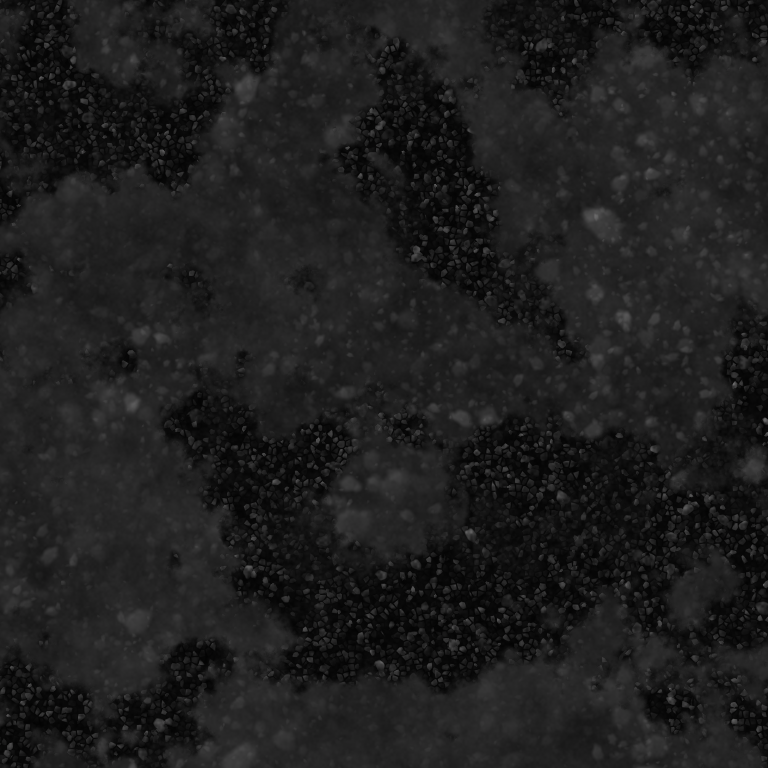
A three.js fragment shader for this texture:

```glsl
varying vec2 vUv;

const float PATCH_SCALE = 6.3;      // gravel patches across the canvas
const float PATCH_LEVEL = 0.535;    // higher leaves less gravel
const float PATCH_EDGE = 0.05;
const float PATCH_RAGGED = 0.15;
const float GRIT_CELLS = 125.0;
const float GROUND_TONE = 0.132;
const float GROUND_CLOUD = 0.09;
const float GROUND_MOTTLE = 0.07;
const float GROUND_GRAIN = 0.03;
const float GAP_TONE = 0.026;
const float GRIT_TONE = 0.17;
const float STONE_TONE = 0.34;
const float DUST_TONE = 0.08;
const float GRAVEL_GRAIN = 1.3;
const float TILT = 0.4;             // strength of the side light
const vec2 LIGHT = vec2(-0.6, 0.8);
const vec3 TINT = vec3(1.0, 0.995, 1.0);
const float TAU = 6.2831853;

vec2 hash2(vec2 p) {
  vec3 q = fract(p.xyx * vec3(0.1031, 0.1030, 0.0973));
  q += dot(q, q.yzx + 33.33);
  return fract((q.xx + q.yz) * q.zy);
}

float noise(vec2 p) {
  vec2 i = floor(p), f = fract(p);
  f = f * f * (3.0 - 2.0 * f);
  float low = mix(hash2(i).x, hash2(i + vec2(1.0, 0.0)).x, f.x);
  float high = mix(hash2(i + vec2(0.0, 1.0)).x, hash2(i + 1.0).x, f.x);
  return mix(low, high, f.y);
}

float fbm(vec2 p) {
  float sum = 0.0, total = 0.0, weight = 1.0;
  for (int i = 0; i < 5; i++) {
    sum += weight * noise(p);
    total += weight;
    weight *= 0.55;
    p = mat2(1.6, 1.2, -1.2, 1.6) * p + 17.3;
  }
  return sum / total;
}

// Scattered rounded stones; returns the brightness of the lightest one
float stones(vec2 uv, float cells, float share, float blur) {
  vec2 p = uv * cells, base = floor(p);
  float light = 0.0;
  for (int y = -1; y <= 1; y++) {
    for (int x = -1; x <= 1; x++) {
      vec2 cell = base + vec2(float(x), float(y));
      vec2 place = hash2(cell + cells);
      vec2 form = hash2(cell + cells + 71.0);
      vec2 kind = hash2(cell + cells + 153.0);
      vec2 offset = p - cell - 0.1 - 0.8 * place;
      float turn = form.x * TAU, c = cos(turn), s = sin(turn);
      vec2 d = mat2(c, s, -s, c) * offset;
      d.y *= mix(1.0, 1.6, form.y);
      float a = atan(d.y, d.x);
      float radius = mix(0.2, 0.48, kind.y);
      radius *= 1.0 + 0.08 * sin(3.0 * a + place.x * TAU)
                    + 0.05 * sin(5.0 * a + place.y * TAU);
      float body = 1.0 - smoothstep(1.0 - blur, 1.0 + 0.3 * blur, length(d) / radius);
      float shade = 1.0 + TILT * dot(offset, LIGHT) / radius;
      float tone = mix(0.2, 1.0, place.x * sqrt(form.y));
      light = max(light, body * shade * tone * step(kind.x, share));
    }
  }
  return light;
}

// Tightly packed grit: faceted Voronoi cells with dark gaps
float grit(vec2 uv) {
  vec2 p = uv * GRIT_CELLS, base = floor(p), nearest = vec2(0.0);
  float first = 8.0, second = 8.0, tone = 0.0;
  for (int y = -1; y <= 1; y++) {
    for (int x = -1; x <= 1; x++) {
      vec2 cell = base + vec2(float(x), float(y));
      vec2 d = p - cell - hash2(cell);
      float dist = length(d);
      if (dist < first) {
        second = first;
        first = dist;
        nearest = d;
        tone = hash2(cell + 37.0).y;
      } else {
        second = min(second, dist);
      }
    }
  }
  float body = smoothstep(0.02, 0.4, second - first);
  return tone * tone * body * (1.0 + 1.5 * TILT * dot(nearest, LIGHT));
}

void main() {
  vec2 uv = vUv;
  float grain = 0.5 * (noise(uv * 150.0) + noise(uv * 290.0 + 9.0)) - 0.5;

  // Mottled ground with faint half-buried pebbles
  float cluster = smoothstep(0.35, 0.65, fbm(uv * 6.0 + 90.0));
  float buried = 0.11 * stones(uv, 15.0, 0.4, 0.4) + 0.11 * stones(uv, 28.0, 0.55, 0.5)
               + 0.09 * stones(uv, 50.0, 0.6, 0.65) + 0.07 * stones(uv, 85.0, 0.5, 0.8);
  float ground = GROUND_TONE + GROUND_CLOUD * (fbm(uv * 8.0 + 41.0) - 0.5)
               + GROUND_MOTTLE * (fbm(uv * 36.0 + 5.0) - 0.5)
               + GROUND_GRAIN * grain + buried * mix(0.45, 1.15, cluster);

  // Dark gravel with a few larger, lighter stones
  float pieces = max(stones(uv, 72.0, 0.6, 0.4), 1.1 * stones(uv, 42.0, 0.25, 0.3));
  float speckle = grit(uv);
  float gravel = GAP_TONE + GRIT_TONE * speckle;
  gravel = max(gravel, STONE_TONE * pieces * mix(0.5, 0.95, noise(uv * 130.0)));
  float dust = smoothstep(0.48, 0.7, fbm(uv * 10.0 + 7.0));
  gravel = mix(gravel, DUST_TONE, 0.5 * dust) * (1.0 + GRAVEL_GRAIN * grain);

  // Ragged patches where the gravel shows through
  float field = fbm(uv * PATCH_SCALE + 23.7);
  field += PATCH_RAGGED * (fbm(uv * 48.0) - 0.5) + 0.04 * (speckle - 0.2);
  float bare = smoothstep(PATCH_LEVEL - PATCH_EDGE, PATCH_LEVEL + PATCH_EDGE, field);

  gl_FragColor = vec4(TINT * mix(ground, gravel, bare), 1.0);
}
```
